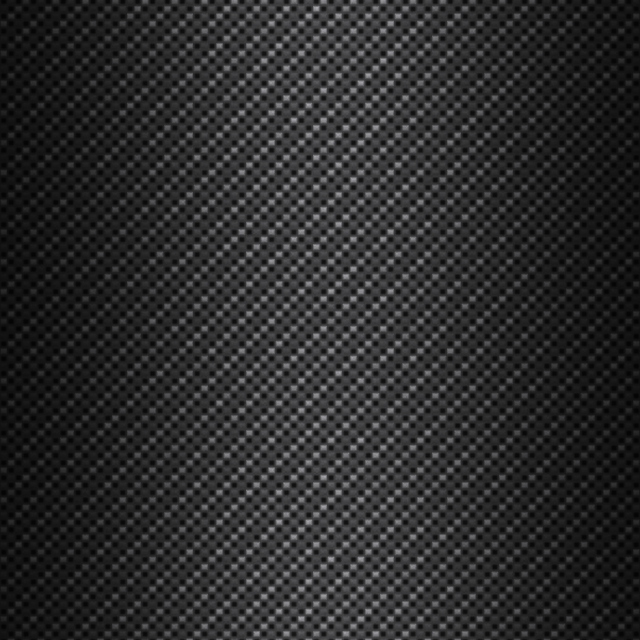
Reproduce this texture procedurally as a Shadertoy shader.

```glsl
#define CELLS 86.0
#define ROW_SHIFT 0.3
#define SOFTNESS 0.3
#define WEAR 0.12
#define EDGE_LIGHT 0.2
#define LIGHT_FALLOFF 2.4
#define BASE_GREY 0.25
#define BRIGHT_GREY 0.53
#define MID_GREY 0.31
#define DARK_GREY 0.075
#define TINT vec3(0.99, 0.99, 1.015)

float hash(vec2 p) {
    return fract(sin(dot(p, vec2(127.1, 311.7))) * 43758.5453);
}

float roundedBox(vec2 p, vec2 halfSize, float radius) {
    vec2 q = abs(p) - halfSize + radius;
    return length(max(q, 0.0)) + min(max(q.x, q.y), 0.0) - radius;
}

// Twill weave: the thread changes every cell, in diagonals of four
float weave(vec2 p) {
    vec2 cell = floor(p);
    vec2 local = fract(p) - 0.5;
    float thread = mod(cell.x - cell.y + 2.0, 4.0);
    bool sunken = mod(thread, 2.0) > 0.5;

    // Raised threads catch light along their upper edge
    float raised = thread < 0.5 ? BRIGHT_GREY : MID_GREY;
    raised *= 1.0 + 0.5 * local.y;
    float grey = sunken ? DARK_GREY : raised;
    grey *= 1.0 + WEAR * (hash(cell) - 0.5) * 2.0;

    // Sunken gaps are smaller and rounder than the raised threads
    vec2 halfSize = sunken ? vec2(0.43, 0.42) : vec2(0.5, 0.44);
    float radius = sunken ? 0.3 : 0.18;
    float soft = max(SOFTNESS, CELLS / iResolution.y);
    float d = roundedBox(local, halfSize, radius);
    float cover = 1.0 - smoothstep(-soft, soft * 0.3, d);
    return mix(BASE_GREY, grey, cover);
}

// Vertical band of light, fading to both sides
float sheen(vec2 uv) {
    float t = 2.0 * uv.x - 1.02;
    float band = exp(-LIGHT_FALLOFF * t * t);
    float lift = 0.97 + 0.06 * abs(2.0 * uv.y - 1.0);
    return mix(EDGE_LIGHT, 1.0, band) * lift;
}

void mainImage(out vec4 fragColor, in vec2 fragCoord) {
    vec2 uv = fragCoord / iResolution.xy;
    float grey = weave(uv * CELLS - vec2(0.0, ROW_SHIFT));

    // Fine grain of the fibres
    float grain = hash(floor(uv * CELLS * 4.0)) - 0.5;
    grey *= 1.0 + 0.1 * grain;

    fragColor = vec4(grey * sheen(uv) * TINT, 1.0);
}
```
